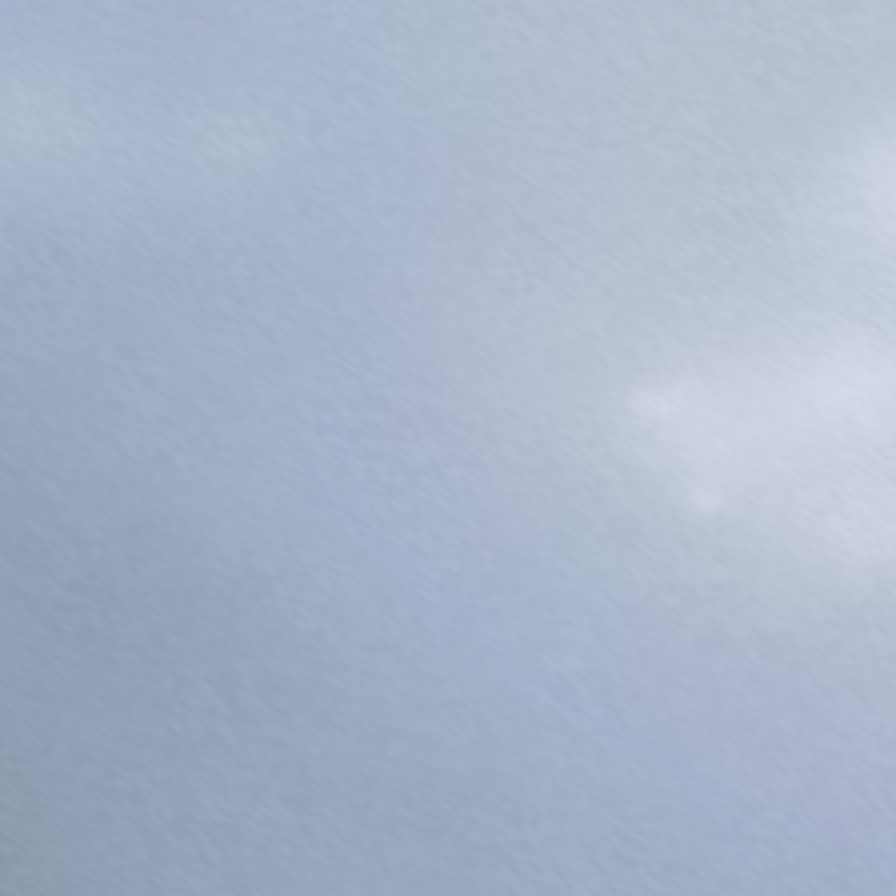
This texture is drawn by a Shadertoy shader. Its source:

```glsl
// Soft blue-grey cloudy surface: a slanted tone ramp with blurred glows and
// gentle cloud noise picks a colour from four shades, then a faint grain of
// short slanted fibres is laid over it.

const vec3 DEEP   = vec3(0.555, 0.615, 0.693);
const vec3 MID    = vec3(0.650, 0.698, 0.795);
const vec3 LIGHT  = vec3(0.715, 0.760, 0.820);
const vec3 BRIGHT = vec3(0.812, 0.836, 0.895);

const vec2  RAMP = vec2(1.12, 0.85);     // tone gained across and up the canvas
const float RAMP_START = 0.02;
const float CLOUD_SCALE = 4.5;
const float CLOUD_AMOUNT = 0.30;
const float TINT_AMOUNT = 0.014;
const float GRAIN_ANGLE = -0.60;         // fibres fall towards the right
const vec2  GRAIN_SCALE = vec2(85.0, 190.0);
const float GRAIN_AMOUNT = 0.028;

float hash(vec2 p) {
    vec3 q = fract(vec3(p.xyx) * 0.1031);
    q += dot(q, q.yzx + 33.33);
    return fract((q.x + q.y) * q.z);
}

float noise(vec2 p) {
    vec2 cell = floor(p), f = fract(p);
    f = f * f * f * (f * (f * 6.0 - 15.0) + 10.0);
    float low = mix(hash(cell), hash(cell + vec2(1, 0)), f.x);
    float high = mix(hash(cell + vec2(0, 1)), hash(cell + vec2(1, 1)), f.x);
    return mix(low, high, f.y);
}

float fbm(vec2 p) {
    float sum = 0.0, weight = 0.5;
    for (int i = 0; i < 4; i++) {
        sum += weight * noise(p);
        p = mat2(1.6, 1.2, -1.2, 1.6) * p + 7.3;
        weight *= 0.42;
    }
    return sum / 0.835;
}

vec2 rotate(vec2 p, float angle) {
    float c = cos(angle), s = sin(angle);
    return vec2(c * p.x + s * p.y, c * p.y - s * p.x);
}

// Blurred elliptical spot of light
float glow(vec2 p, vec2 centre, vec2 radius) {
    vec2 d = (p - centre) / radius;
    return exp(-dot(d, d));
}

// Tone from 0 (deep) to 3 (bright)
float toneAt(vec2 p) {
    float tone = RAMP_START + dot(p, RAMP);
    vec2 q = p + 0.06 * (vec2(fbm(p * 6.0), fbm(p * 6.0 + 19.0)) - 0.5);

    // Broad light on the right with brighter cores
    tone += 1.00 * glow(q, vec2(0.95, 0.51), vec2(0.32, 0.23));
    tone += 0.55 * glow(q, vec2(0.78, 0.53), vec2(0.10, 0.08));
    tone += 0.55 * glow(q, vec2(0.95, 0.57), vec2(0.07, 0.05));
    tone += 0.45 * glow(q, vec2(0.98, 0.41), vec2(0.12, 0.07));
    tone += 0.50 * glow(q, vec2(0.79, 0.45), vec2(0.025, 0.022));
    tone += 0.40 * glow(q, vec2(0.74, 0.56), vec2(0.040, 0.018));
    tone += 0.80 * glow(q, vec2(1.01, 0.79), vec2(0.09, 0.09));
    tone += 0.20 * glow(q, vec2(0.72, 0.82), vec2(0.26, 0.24));
    tone += 0.30 * glow(q, vec2(0.57, 0.58), vec2(0.12, 0.14));

    // Paler patches at the upper left
    tone += 0.75 * glow(q, vec2(0.02, 0.85), vec2(0.13, 0.09));
    tone += 0.50 * glow(q, vec2(0.25, 0.84), vec2(0.07, 0.06));

    // Shade in the lower left and the lower right corner
    tone -= 0.20 * glow(q, vec2(0.05, 0.22), vec2(0.25, 0.25));
    tone -= 0.25 * glow(q, vec2(0.95, 0.02), vec2(0.30, 0.16));

    // Drifting cloud, stretched along the fibre direction
    vec2 drift = rotate(p, GRAIN_ANGLE) * vec2(0.7, 1.2);
    return tone + CLOUD_AMOUNT * (fbm(drift * CLOUD_SCALE + 3.0) - 0.45);
}

vec3 shade(float tone) {
    vec3 color = mix(DEEP, MID, clamp(tone, -0.1, 1.0));
    color = mix(color, LIGHT, clamp(tone - 1.0, 0.0, 1.0));
    return mix(color, BRIGHT, clamp(tone - 2.0, 0.0, 1.2));
}

// Fine fibres, bent a little and uneven in strength
float grainAt(vec2 p) {
    float bend = 0.5 * (noise(p * 9.0) - 0.5);
    vec2 q = rotate(p, GRAIN_ANGLE) + 0.012 * bend;
    float fibres = noise(q * GRAIN_SCALE) - 0.5;
    fibres += 0.5 * (noise(q.yx * GRAIN_SCALE.yx * 0.55 + 41.0) - 0.5);
    return fibres * mix(0.5, 1.0, noise(p * 14.0 + 5.0));
}

void mainImage(out vec4 fragColor, in vec2 fragCoord) {
    vec2 p = fragCoord / iResolution.xy;
    vec3 color = shade(toneAt(p));

    // Slow shift between lavender and cool grey-blue
    float tint = fbm(p * 3.2 + 27.0) - 0.5;
    color += TINT_AMOUNT * tint * vec3(1.0, -0.7, 0.5);

    color += GRAIN_AMOUNT * grainAt(p);
    fragColor = vec4(color, 1.0);
}
```
